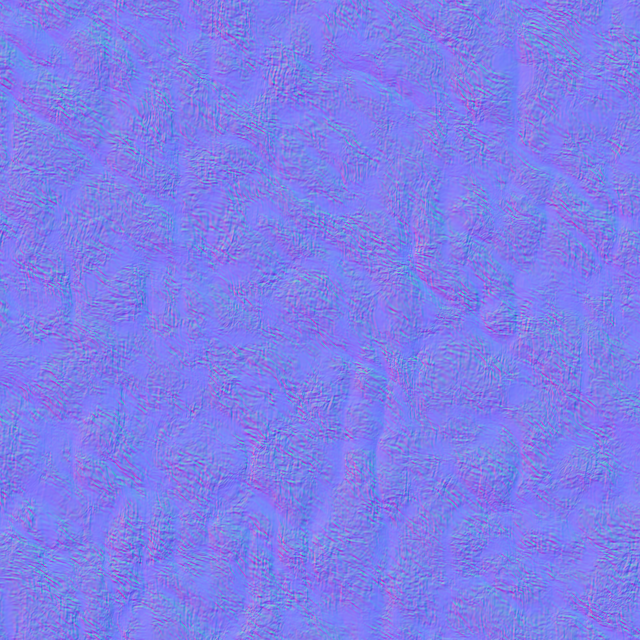
Reproduce this texture map procedurally as a WebGL 2 fragment shader.

```glsl
#version 300 es
precision highp float;
// Tangent-space normal map of rough, fibrous plaster with soft folds.

uniform vec2 u_resolution;
out vec4 fragColor;

// Directions of the long axis, in radians (y up)
const float DIAGONAL = -0.66;
const float UPRIGHT = 1.57;
const float SHALLOW = -0.22;

// Cells per canvas: x along the feature, y across it
const vec2 DIAGONAL_FREQ = vec2(105.0, 320.0);
const vec2 UPRIGHT_FREQ = vec2(75.0, 340.0);
const vec2 SHALLOW_FREQ = vec2(120.0, 310.0);
const vec2 FOLD_FREQ = vec2(8.0, 19.0);
const float GRAIN_FREQ = 330.0;
const float PATCH_FREQ = 24.0;

// Steepness of each layer
const float DIAGONAL_SLOPE = 0.60;
const float UPRIGHT_SLOPE = 0.42;
const float SHALLOW_SLOPE = 0.40;
const float GRAIN_SLOPE = 0.22;
const float FOLD_SLOPE = 0.075;

const float WARP_FREQ = 13.0;
const float WARP_AMOUNT = 0.018;
const float RIPPLE_SHARE = 0.4;
const float SAMPLE_STEP = 0.0008;  // half width of the slope filter
const float SMOOTHING = 0.75;      // how far crests lose their fibres
const float MIN_COVER = 0.3;       // fibres left between patches
const float HAZE_BASE = 0.045;     // blue lost in rough areas
const float HAZE_SPECKLE = 0.07;

float hash(vec2 cell) {
  vec3 q = fract(cell.xyx * vec3(0.1031, 0.1030, 0.0973));
  q += dot(q, q.yzx + 33.33);
  return fract((q.x + q.y) * q.z);
}

float noise(vec2 p) {
  vec2 cell = floor(p);
  vec2 f = fract(p);
  f = f * f * (3.0 - 2.0 * f);
  float low = mix(hash(cell), hash(cell + vec2(1.0, 0.0)), f.x);
  float high = mix(hash(cell + vec2(0.0, 1.0)), hash(cell + 1.0), f.x);
  return mix(low, high, f.y);
}

// Coordinates along and across a direction
vec2 align(vec2 p, float angle) {
  vec2 along = vec2(cos(angle), sin(angle));
  return vec2(dot(p, along), dot(p, vec2(-along.y, along.x)));
}

// Bends straight fibres into gently curved ones
vec2 warp(vec2 p) {
  vec2 q = p * WARP_FREQ;
  vec2 bend = vec2(noise(q + 17.3), noise(q + 61.9)) - 0.5;
  vec2 ripple = vec2(noise(q * 3.1 + 5.7), noise(q * 3.1 + 43.1)) - 0.5;
  return p + WARP_AMOUNT * (bend + RIPPLE_SHARE * ripple);
}

// Short streaks that fade in and out in patches
float fibres(vec2 p, float angle, vec2 freq, float seed) {
  vec2 q = align(p, angle);
  float patches = noise(q * PATCH_FREQ * vec2(0.7, 1.7) + seed);
  float cover = mix(MIN_COVER, 1.0, smoothstep(0.25, 0.85, patches));
  return cover * (noise(q * freq + seed) - 0.5) / freq.y;
}

// Rounded crest lines
float fold(vec2 p, float angle, float seed) {
  float n = 2.0 * noise(align(p, angle) * FOLD_FREQ + seed) - 1.0;
  return 1.0 - sqrt(n * n + 0.01);
}

// Height in x, roughness in y
vec2 surface(vec2 p) {
  vec2 q = warp(p);
  float slanted = fold(q, DIAGONAL, 7.4);
  float standing = fold(q, UPRIGHT, 29.8);
  float crest = max(slanted, standing) + 0.3 * (noise(q * 60.0) - 0.5);
  float rough = 1.0 - SMOOTHING * smoothstep(0.72, 0.98, crest);

  float detail = DIAGONAL_SLOPE * fibres(q, DIAGONAL, DIAGONAL_FREQ, 3.1);
  detail += UPRIGHT_SLOPE * fibres(q, UPRIGHT, UPRIGHT_FREQ, 51.7);
  detail += SHALLOW_SLOPE * fibres(q, SHALLOW, SHALLOW_FREQ, 83.5);
  detail += GRAIN_SLOPE * (noise(q * GRAIN_FREQ + 11.0) - 0.5) / GRAIN_FREQ;

  float folds = FOLD_SLOPE * (slanted + 0.8 * standing) / FOLD_FREQ.y;
  return vec2(folds + rough * detail, rough);
}

void main() {
  vec2 p = gl_FragCoord.xy / u_resolution;

  // Slopes by central differences
  vec2 dx = vec2(SAMPLE_STEP, 0.0);
  vec2 dy = dx.yx;
  vec2 right = surface(p + dx);
  vec2 left = surface(p - dx);
  float rise = surface(p + dy).x - surface(p - dy).x;
  vec2 slope = vec2(right.x - left.x, rise) / (2.0 * SAMPLE_STEP);

  // Encode with green pointing down
  vec3 normal = normalize(vec3(-slope.x, slope.y, 1.0));
  vec3 color = 0.5 + 0.5 * normal;
  float rough = 0.5 * (right.y + left.y);
  color.b -= rough * (HAZE_BASE + HAZE_SPECKLE * noise(p * vec2(210.0, 260.0)));
  fragColor = vec4(color, 1.0);
}
```
